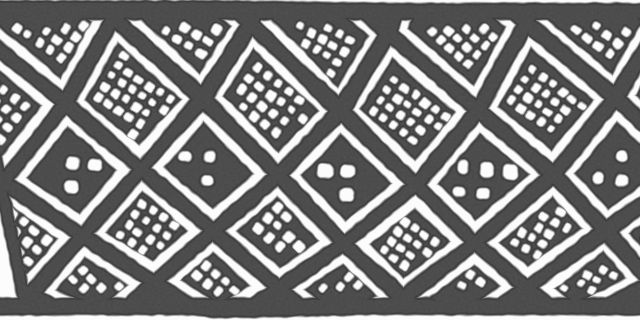
Write a WebGL 2 fragment shader that draws this pattern.

```glsl
#version 300 es
precision highp float;
// A hand-cut diamond lattice between two dark bands, five staggered rows deep.
// Each cell is a quad of warped lattice nodes: a white outline inset from its
// edges, filled with a jittered grid of dots, coarse in the middle row.
uniform vec2 u_resolution;
out vec4 fragColor;

const vec3 INK = vec3(0.30);
const vec3 DEEP_INK = vec3(0.23);
const vec3 PAPER = vec3(0.99);
const float FIELD_TOP = 0.064;
const float FIELD_BOTTOM = 0.929;

vec2 hash2(vec2 p) {
  vec2 q = vec2(dot(p, vec2(127.1, 311.7)), dot(p, vec2(269.5, 183.3)));
  return fract(sin(q) * 43758.5);
}

float gradDot(vec2 cell, vec2 corner, vec2 f) {
  return dot(hash2(cell + corner) * 2.0 - 1.0, f - corner);
}

// Gradient noise, roughly -0.7 to 0.7
float noise(vec2 p) {
  vec2 c = floor(p), f = p - c;
  vec2 w = f * f * f * (f * (f * 6.0 - 15.0) + 10.0);
  float low = mix(gradDot(c, vec2(0, 0), f), gradDot(c, vec2(1, 0), f), w.x);
  float high = mix(gradDot(c, vec2(0, 1), f), gradDot(c, vec2(1, 1), f), w.x);
  return mix(low, high, w.y);
}

// Lattice node: rows tighten downwards, columns lean and undulate
vec2 node(vec2 id) {
  float lean = max(1.0 - 0.5 * id.y, 0.0);
  float squeeze = 0.0104 * max(id.y - 2.0, 0.0) * (4.0 - id.x);
  float x = 0.0104 + 0.215 * id.x - 0.086 * lean * lean + squeeze;
  float y = 0.078 + id.y * (0.267 - 0.015 * id.y);
  return vec2(x, y + 0.026 * sin((id.x - 4.2) * 0.9));
}

// Signed distance to the line a-b, positive on the inner side
float edgeDistance(vec2 p, vec2 a, vec2 b) {
  vec2 e = normalize(b - a), q = p - a;
  return e.x * q.y - e.y * q.x;
}

// Depth of p inside the quad around a cell index
float inset(vec2 p, vec2 id) {
  vec2 l = node(id - vec2(1, 0)), r = node(id + vec2(1, 0));
  vec2 t = node(id - vec2(0, 1)), b = node(id + vec2(0, 1));
  float upper = min(edgeDistance(p, l, t), edgeDistance(p, t, r));
  float lower = min(edgeDistance(p, r, b), edgeDistance(p, b, l));
  return min(upper, lower);
}

float roundedBox(vec2 p, vec2 halfSize, float radius) {
  vec2 q = abs(p) - halfSize + radius;
  return length(max(q, 0.0)) + min(max(q.x, q.y), 0.0) - radius;
}

// Distance to the dots that fit inside a cell
float dots(vec2 p, vec2 id) {
  bool coarse = id.y == 2.0;
  vec2 vary = hash2(id + 3.7);
  float pitch = coarse ? 0.073 : mix(0.037, 0.044, vary.x);
  float angle = coarse ? 0.05 : mix(0.5, 0.75, vary.y);
  float margin = coarse ? 0.076 : 0.064;
  float c = cos(angle), s = sin(angle);
  mat2 turn = mat2(c, s, -s, c);
  vec2 q = (p - node(id)) * turn / pitch + (coarse ? vec2(0.5, 0) : vec2(0));
  vec2 slot = floor(q);
  vec2 rnd = hash2(slot + id * 17.0);
  vec2 mid = slot + 0.5 + (rnd - 0.5) * 0.16;
  vec2 center = node(id) + turn * (mid - (coarse ? vec2(0.5, 0) : vec2(0))) * pitch;
  bool inField = center.y > FIELD_TOP + 0.016 && center.y < FIELD_BOTTOM - 0.014;
  if (inset(center, id) < margin || !inField) return 1.0;
  vec2 halfSize = (coarse ? 0.26 : 0.31) + 0.13 * (rnd.yx - 0.4);
  return roundedBox(q - mid, halfSize, 0.2) * pitch;
}

void main() {
  // Canvas heights, measured downwards from the top edge
  vec2 p = gl_FragCoord.xy / u_resolution.y;
  p.y = u_resolution.y / u_resolution.y - p.y;
  float soft = max(0.0045, 0.75 / u_resolution.y);
  vec2 cut = p + 0.005 * vec2(noise(p * 32.0), noise(p * 32.0 + 50.0));

  // Find the cell that holds this point
  float depth = -1.0;
  vec2 cell = vec2(0);
  for (int j = 0; j < 5; j++) {
    for (int k = 0; k < 6; k++) {
      vec2 id = vec2(2 * k - 1 + j % 2, j);
      float d = inset(cut, id);
      if (d > depth) { depth = d; cell = id; }
    }
  }

  // Outline of uneven width, and dots
  float lineWidth = 0.0115 + 0.009 * noise(p * 5.0 + 9.0);
  float shape = abs(depth - 0.038) - lineWidth;
  shape = min(shape, dots(cut, cell));

  // Slanted dark strip and paper wedge at the lower left
  float wedge = cut.x - (cut.y - 0.672) * 0.206;
  shape = min(max(shape, 0.045 - wedge), wedge);

  // Solid bands, then the ragged paper margins
  shape = max(shape, max(FIELD_TOP - cut.y, cut.y - FIELD_BOTTOM));
  float topEdge = 0.008 * smoothstep(0.6, 1.3, p.x);
  float bottomEdge = 0.986 + 0.008 * smoothstep(0.6, 0.66, p.x) * (1.0 - smoothstep(0.7, 1.2, p.x));
  shape = min(shape, min(cut.y - topEdge, bottomEdge - cut.y));

  // Ink with darker rims and faint grain
  float rim = smoothstep(0.002, 0.005, shape) * (1.0 - smoothstep(0.006, 0.011, shape));
  vec3 ink = mix(INK, DEEP_INK, 0.75 * rim) + 0.025 * noise(p * 110.0);
  fragColor = vec4(mix(PAPER, ink, smoothstep(-soft, soft, shape)), 1.0);
}
```
